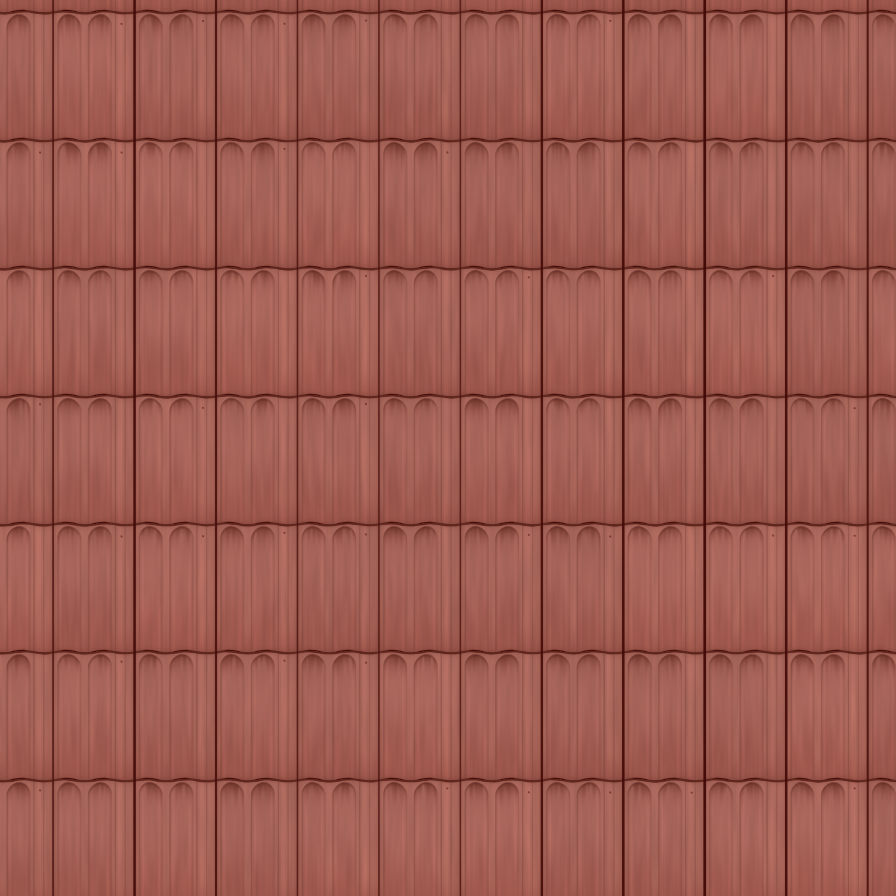
Reproduce this texture procedurally as a Shadertoy shader.

```glsl
// Seamless terracotta roof: interlocking clay tiles with two arched pans each.

const vec2  COUNT       = vec2(11.0, 7.0);      // tiles across and down
const vec2  PHASE       = vec2(-0.652, 0.091);  // grid offset, in tiles
const float TILE_HEIGHT = COUNT.x / COUNT.y;    // in tile widths
const float PAN_LEFT    = 0.20;                 // pan centres and half width
const float PAN_RIGHT   = 0.575;
const float PAN_RADIUS  = 0.14;
const float PAN_TOP     = 0.045;                // gap between arch and course above
const float JOINT_WIDTH = 0.014;                // half width of the upright joints
const float LIP_WAVE    = 0.008;                // scallop of the front edge
const vec2  GRAIN       = vec2(110.0, 14.0);    // noise cells over the canvas
const vec2  STREAK      = vec2(253.0, 21.0);

const vec3 CLAY      = vec3(0.660, 0.397, 0.355);
const vec3 CLAY_LOW  = vec3(0.615, 0.338, 0.296);
const vec3 CLAY_RIB  = vec3(0.675, 0.415, 0.365);
const vec3 CREASE    = vec3(0.470, 0.240, 0.200);
const vec3 SHADOW    = vec3(0.350, 0.130, 0.095);
const vec3 GAP       = vec3(0.250, 0.030, 0.018);

float hash(vec2 p) {
    vec3 q = fract(p.xyx * vec3(0.1031, 0.1030, 0.0973));
    q += dot(q, q.yzx + 33.33);
    return fract((q.x + q.y) * q.z);
}

vec2 gradientAt(vec2 cell, vec2 period) {
    float angle = 6.28318 * hash(mod(cell, period) + 7.0);
    return vec2(cos(angle), sin(angle));
}

// Gradient noise that wraps after "period" cells, about -0.7 to 0.7
float noise(vec2 p, vec2 period) {
    vec2 i = floor(p), f = p - i;
    vec2 s = f * f * f * (f * (f * 6.0 - 15.0) + 10.0);
    vec2 e = vec2(1.0, 0.0);
    float a = dot(gradientAt(i, period), f);
    float b = dot(gradientAt(i + e.xy, period), f - e.xy);
    float c = dot(gradientAt(i + e.yx, period), f - e.yx);
    float d = dot(gradientAt(i + e.xx, period), f - e.xx);
    return mix(mix(a, b, s.x), mix(c, d, s.x), s.y);
}

// Soft line of half width w around d = 0
float line(float d, float w, float px) {
    return 1.0 - smoothstep(w - 0.5 * px, w + 0.7 * px, abs(d));
}

// Signed distance to an upright pan with a round top
float panDistance(vec2 p, float centre) {
    float arch = TILE_HEIGHT - PAN_TOP - PAN_RADIUS;
    return length(vec2(p.x - centre, max(p.y - arch, 0.0))) - PAN_RADIUS;
}

void mainImage(out vec4 fragColor, in vec2 fragCoord) {
    vec2 uv = fragCoord / iResolution.xy;
    float px = COUNT.x / iResolution.x;

    // Tile grid with a scalloped front edge
    vec2 grid = uv * COUNT + PHASE;
    float u = fract(grid.x);
    grid.y += LIP_WAVE * cos(12.56637 * (u - 0.39));
    vec2 id = mod(floor(grid), COUNT);
    vec2 p = vec2(u, fract(grid.y) * TILE_HEIGHT);
    float below = TILE_HEIGHT - p.y;                 // depth under the course above
    float grain = noise(uv * GRAIN, GRAIN);
    float streak = noise(uv * STREAK, STREAK);

    // Clay body, redder toward the front edge
    float pan = min(panDistance(p, PAN_LEFT), panDistance(p, PAN_RIGHT));
    float inside = 1.0 - smoothstep(-px, px, pan);
    vec3 color = mix(CLAY_LOW, CLAY, smoothstep(0.0, 1.1, p.y + 0.25 * grain));
    color = mix(color, CLAY_RIB, 0.5 * (1.0 - inside) * smoothstep(0.0, 0.4, p.y));
    color *= 1.0 + 0.035 * (hash(id + 3.0) - 0.5) + 0.045 * grain + 0.05 * streak;

    // Pan edges: shaded side to the right of each rib, lit side to the left
    float side = p.x < PAN_LEFT || (p.x > 0.39 && p.x < PAN_RIGHT) ? 1.0 : 0.55;
    float arched = smoothstep(0.28, 0.08, below);
    color = mix(color, CREASE, line(pan, 0.008, px) * side * mix(0.36, 0.6, arched));
    color *= 1.0 + 0.04 * line(pan + 0.04, 0.012, px);

    // Interlock strip: two grooves and a pale ridge
    color = mix(color, CREASE, 0.42 * line(u - 0.765, 0.007, px));
    color = mix(color, CREASE, 0.32 * line(u - 0.885, 0.007, px));
    color *= 1.0 + 0.05 * line(u - 0.825, 0.025, px);

    // Stained shadow running down from the arch tops
    float reach = 0.085 * (1.0 + 1.1 * streak) * (0.8 + 0.4 * hash(id + 19.0));
    float stain = inside * exp(-max(below - PAN_TOP, 0.0) / max(reach, 0.02));
    color = mix(color, SHADOW, 0.85 * stain);

    // Overlap: soft shade, then a dark gap that opens over the pans
    float lip = p.y < 0.5 * TILE_HEIGHT ? p.y : -below;
    float opening = 0.013 + 0.013 * smoothstep(0.1, 0.0, abs(pan + PAN_RADIUS) - 0.04)
                  + 0.004 * grain;
    color = mix(color, CREASE, 0.55 * exp(-abs(lip) / 0.035));
    float gap = line(lip + opening * 0.6, opening, px);
    color = mix(color, mix(SHADOW, GAP, smoothstep(0.015, 0.026, opening)), 0.9 * gap);

    // Upright joints, some tighter than others
    float joint = floor(grid.x + 0.5);
    float wear = hash(vec2(mod(joint, COUNT.x), 41.0));
    float seam = grid.x - joint;
    color = mix(color, CREASE, 0.45 * exp(-abs(seam) / 0.025));
    color = mix(color, GAP, mix(0.65, 0.95, wear) * line(seam, JOINT_WIDTH * mix(0.6, 1.1, wear), px));

    // Occasional dark speck on the interlock strip
    vec2 speckAt = vec2(0.84, TILE_HEIGHT - 0.09 - 0.06 * hash(id + 5.0));
    float speck = line(length(p - speckAt), 0.012, px) * step(0.6, hash(id + 11.0));
    color = mix(color, SHADOW, 0.6 * speck);

    fragColor = vec4(clamp(color, 0.0, 1.0), 1.0);
}
```
